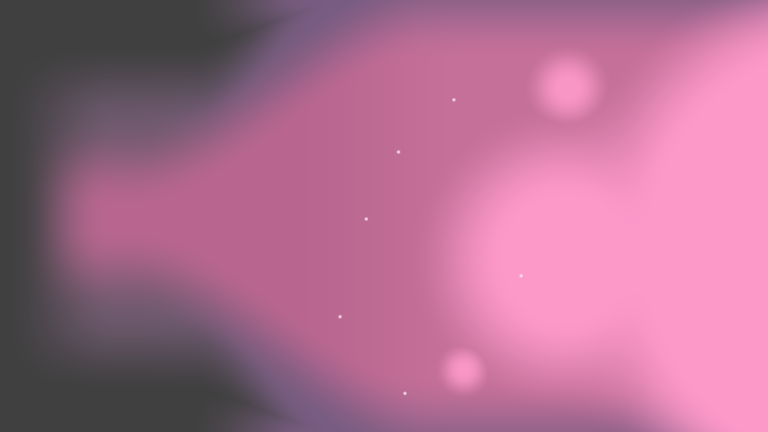
Reproduce this background procedurally as a Shadertoy shader.

```glsl
// Soft pink glow opening to the right over a charcoal ground with a mauve rim.
// Blurred wedges and smoothly joined discs are layered from dark to light,
// then a few tiny hashed sparkles are added on top.

vec2 hash2(float n) {
    vec3 q = fract(vec3(n) * vec3(0.1031, 0.1030, 0.0973));
    q += dot(q, q.yzx + 33.33);
    return fract((q.xx + q.yz) * q.zy);
}

float smoothMin(float a, float b, float k) {
    float h = max(k - abs(a - b), 0.0) / k;
    return min(a, b) - h * h * k * 0.25;
}

// Coverage of a shape: 1 inside, 0 outside, with a wide soft edge.
float softFill(float d, float blur) {
    return 1.0 - smoothstep(-blur, blur, d);
}

void mainImage(out vec4 fragColor, in vec2 fragCoord) {
    vec2 p = fragCoord / iResolution.y;
    float aspect = iResolution.x / iResolution.y;
    p.x *= 1.7778 / aspect;
    float offAxis = abs(p.y - 0.495);

    // Charcoal ground
    vec3 color = vec3(0.25, 0.25, 0.25);

    // Mauve rim: a broad wedge plus bands along the top and bottom
    float rimHalf = 0.31 + 0.30 * smoothstep(0.45, 0.82, p.x);
    float rim = softFill(offAxis - rimHalf, 0.10) * smoothstep(0.0, 0.27, p.x);
    float bands = smoothstep(0.42, 0.72, p.x) * smoothstep(0.38, 0.50, offAxis);
    vec3 mauve = mix(vec3(0.43, 0.35, 0.43), vec3(0.47, 0.36, 0.51),
                     smoothstep(0.3, 0.8, p.x));
    color = mix(color, mauve, max(rim, bands));

    // Rose wedge with a rounded tip at the left
    float roseHalf = 0.13 + 0.345 * smoothstep(0.30, 1.0, p.x);
    float rose = softFill(offAxis - roseHalf, 0.11) * smoothstep(0.05, 0.25, p.x);
    vec3 roseColor = mix(vec3(0.72, 0.40, 0.56), vec3(0.77, 0.44, 0.60),
                         smoothstep(0.65, 1.1, p.x));
    color = mix(color, roseColor, rose);

    // Bright pink mass: a small disc joined to a large one off the right edge
    float mass = smoothMin(length(p - vec2(1.31, 0.40)) - 0.235,
                           length(p - vec2(1.98, 0.41)) - 0.57, 0.12);
    float glow = 1.0 - smoothstep(-0.10, 0.13, mass);

    // Two loose glowing spots
    float spots = max(1.0 - smoothstep(0.02, 0.105, length(p - vec2(1.315, 0.796))),
                      1.0 - smoothstep(0.01, 0.070, length(p - vec2(1.074, 0.144))));
    color = mix(color, vec3(0.99, 0.60, 0.79), max(glow, 0.92 * spots));

    // Sparkles, one per horizontal strip
    for (int i = 0; i < 6; i++) {
        vec2 r = hash2(float(i) + 7.0);
        vec2 center = vec2(0.78 + 0.74 * r.x, 0.08 + 0.125 * (float(i) + 0.6 * r.y));
        float sparkle = 1.0 - smoothstep(0.001, 0.006, length(p - center));
        color = mix(color, vec3(1.0, 0.90, 0.95), 0.85 * sparkle);
    }

    fragColor = vec4(color, 1.0);
}
```
